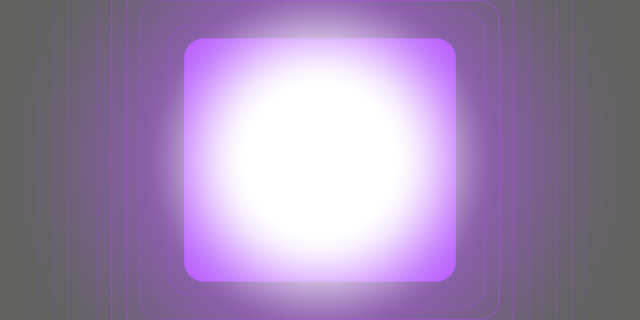
Write a Shadertoy shader that draws this background.

```glsl
// A luminous rounded panel on a grey field, circled by thin violet outlines.
// Rounded-box distances give the panel and its evenly growing rings;
// two radial falloffs add the wide violet halo and the white core.

const vec3 GREY = vec3(0.385, 0.385, 0.38);
const vec3 HALO_VIOLET = vec3(0.56, 0.37, 0.70);
const vec3 LINE_VIOLET = vec3(0.67, 0.30, 0.93);
const vec3 PANEL_VIOLET = vec3(0.73, 0.39, 0.99);
const vec3 CORE_WHITE = vec3(1.0);

const vec2 PANEL_HALF_SIZE = vec2(0.4245, 0.380);
const vec2 RING_STEP = vec2(0.0452, 0.0393);
const float CORNER_RADIUS = 0.062;
const float LINE_HALF_WIDTH = 0.0011;
const int RING_COUNT = 12;

float roundedBox(vec2 p, vec2 halfSize, float radius) {
    vec2 q = abs(p) - halfSize + radius;
    return length(max(q, 0.0)) + min(max(q.x, q.y), 0.0) - radius;
}

// Antialiased coverage of the region where the distance is negative
float coverage(float dist, float pixel) {
    return clamp(0.5 - dist / pixel, 0.0, 1.0);
}

// Smooth falloff: 1 inside the inner radius, 0 beyond the outer one
float radialGlow(vec2 p, float inner, float outer) {
    return 1.0 - smoothstep(inner, outer, length(p));
}

// Outline opacity: a wave over the rings, shifted between the two sides
float ringStrength(float ring, float x) {
    float side = clamp(x * 8.0, -1.0, 1.0);
    float wave = cos(6.2832 * (ring - 3.8 + 0.7 * side) / 4.7);
    float fade = 1.0 - smoothstep(3.0, 12.5, ring);
    return (0.50 + 0.24 * wave) * fade;
}

float ringLines(vec2 p, float pixel) {
    float lines = 0.0;
    for (int i = 1; i <= RING_COUNT; i++) {
        float ring = float(i);
        vec2 halfSize = PANEL_HALF_SIZE + ring * RING_STEP;
        float dist = abs(roundedBox(p, halfSize, CORNER_RADIUS));
        float line = coverage(dist - LINE_HALF_WIDTH, pixel);
        lines = max(lines, line * ringStrength(ring, p.x));
    }
    return lines;
}

void mainImage(out vec4 fragColor, in vec2 fragCoord) {
    // Centred coordinates, with the canvas height as the unit
    float pixel = 1.0 / iResolution.y;
    vec2 p = (fragCoord - 0.5 * iResolution.xy) * pixel;

    // Field and wide halo
    vec3 color = mix(GREY, HALO_VIOLET, radialGlow(p, 0.39, 1.0));

    // Concentric outlines
    color = mix(color, LINE_VIOLET, ringLines(p, pixel));

    // Panel
    float panel = roundedBox(p, PANEL_HALF_SIZE, CORNER_RADIUS);
    color = mix(color, PANEL_VIOLET, coverage(panel, pixel));

    // White core spilling over the panel edges
    color = mix(color, CORE_WHITE, radialGlow(p, 0.221, 0.56));

    fragColor = vec4(color, 1.0);
}
```
